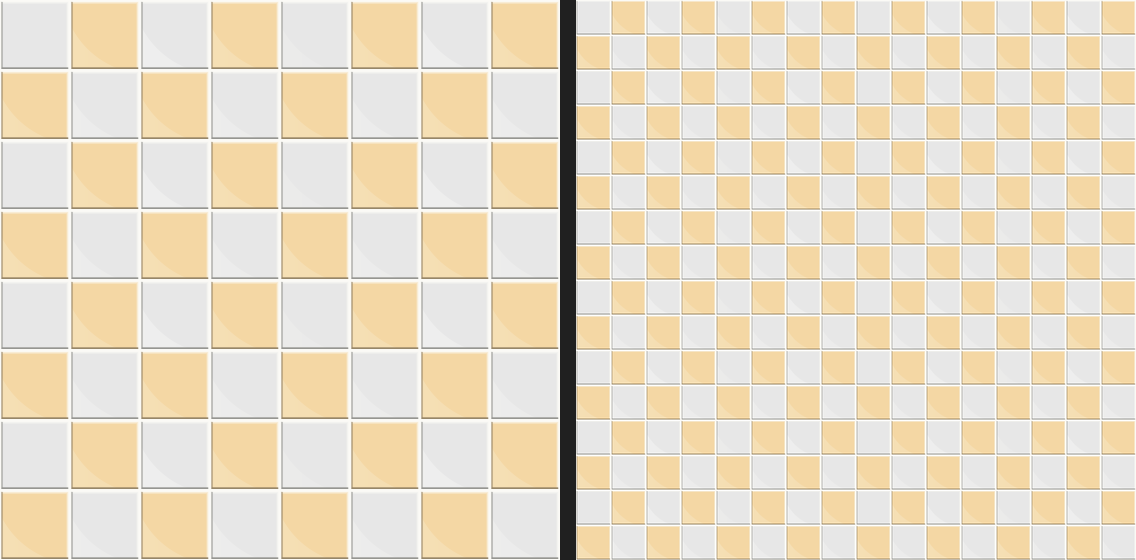
Left, the tile; right, the same tile 2 across and 2 down.
A WebGL 1 fragment shader for this pattern:

```glsl
precision highp float;
// Checkerboard of 8 by 8 glazed tiles, cream and pale grey, in near-white grout.
// Each cell is a square with dark left and bottom edges, light top and right
// edges, and a circular arc that bounds a paler reflection at its lower left.

uniform vec2 u_resolution;

const float TILES = 8.0;

// Soft step across an edge, never narrower than one pixel.
float softEdge(float edge, float x) {
  float halfWidth = max(0.008, 0.55 * TILES / min(u_resolution.x, u_resolution.y));
  return smoothstep(edge - halfWidth, edge + halfWidth, x);
}

void main() {
  vec2 grid = gl_FragCoord.xy / u_resolution * TILES;
  vec2 cell = floor(grid);
  vec2 p = fract(grid);
  float warm = 1.0 - mod(cell.x + cell.y, 2.0);

  // Distances inward from the four sides of the tile
  vec2 fromLow = p - vec2(0.020, 0.016);
  vec2 fromHigh = vec2(0.976, 0.974) - p;

  vec3 grout = vec3(0.985, 0.982, 0.965);
  vec3 face = mix(vec3(0.906, 0.906, 0.904), vec3(0.957, 0.843, 0.643), warm);
  vec3 sheen = mix(vec3(0.936, 0.936, 0.934), vec3(0.962, 0.875, 0.708), warm);
  vec3 shade = mix(vec3(0.56, 0.56, 0.54), vec3(0.56, 0.49, 0.37), warm);

  // Reflection: grey tiles vary by column, and the first column has none
  float greySheen = step(0.5, cell.x) * (0.75 - 0.25 * cos(1.5708 * cell.x));
  float strength = mix(greySheen, 1.0, warm) * (1.0 - 0.3 * p.x);
  float reflection = softEdge(1.25, length(p - vec2(1.13, 1.19)));
  vec3 color = mix(face, sheen, reflection * strength);

  // Light bevel along the top and right
  float bevel = 1.0 - softEdge(0.024, min(fromHigh.x, fromHigh.y));
  color = mix(color, grout, 0.6 * bevel);

  // Dark edges, fainter on the left than along the bottom
  color = mix(color, shade, 0.8 * (1.0 - softEdge(0.017, fromLow.x)));
  color = mix(color, shade, 1.0 - softEdge(0.021, fromLow.y));

  // Grout around the square
  float inside = min(min(fromLow.x, fromLow.y), min(fromHigh.x, fromHigh.y));
  color = mix(grout, color, softEdge(0.0, inside));

  gl_FragColor = vec4(color, 1.0);
}
```
